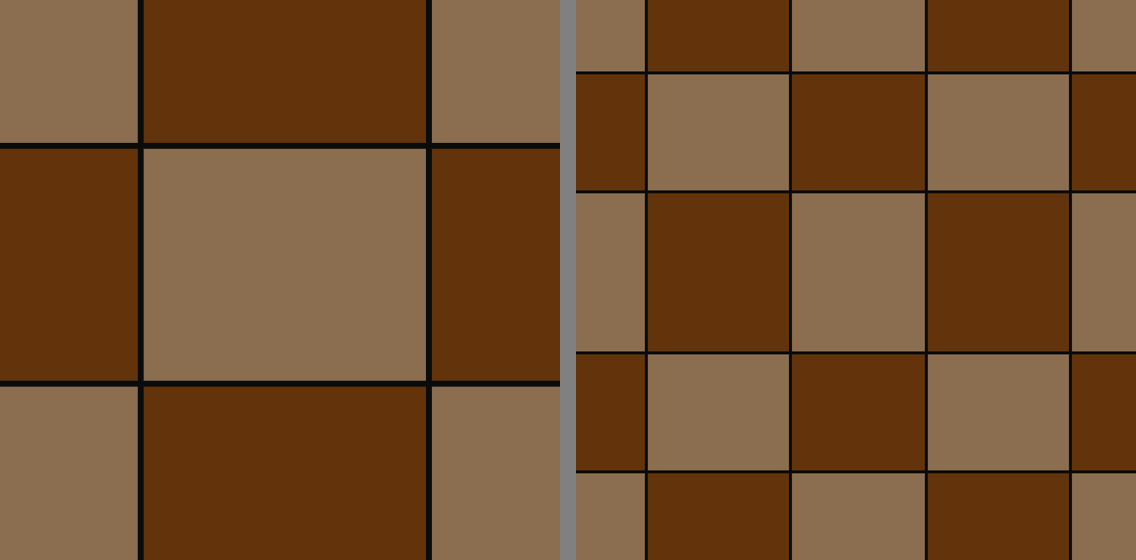
Left: one tile. Right: repeated 2 by 2.
Reproduce this pattern procedurally as a three.js fragment shader.

```glsl
// Large two-tone checkerboard, two columns by two rows, with thin dark joints.
// A wrapped distance to the centre panel's sides gives both the panel colour
// and the joints, so the unequal columns and rows still tile at every edge.

#define PANEL_CENTRE vec2(0.5085, 0.5273)
#define PANEL_HALF vec2(0.2573, 0.2124)
#define JOINT_HALF 0.0053
#define EDGE_SOFT 0.001
#define BROWN vec3(0.388, 0.204, 0.043)
#define TAN vec3(0.545, 0.431, 0.310)
#define JOINT vec3(0.039, 0.043, 0.043)

varying vec2 vUv;

// Signed distance per axis to the panel sides, wrapping at the canvas edges.
vec2 panelSides(vec2 p) {
  vec2 offset = fract(p - PANEL_CENTRE + 0.5) - 0.5;
  return abs(offset) - PANEL_HALF;
}

void main() {
  vec2 side = panelSides(vUv);

  // Panels alternate whenever one side is crossed; joints hide the switch.
  vec3 colour = mix(BROWN, TAN, step(0.0, side.x * side.y));

  // Joints run along every side, with softened edges.
  float lineDist = min(abs(side.x), abs(side.y)) - JOINT_HALF;
  float joint = 1.0 - smoothstep(-EDGE_SOFT, EDGE_SOFT, lineDist);

  gl_FragColor = vec4(mix(colour, JOINT, joint), 1.0);
}
```
